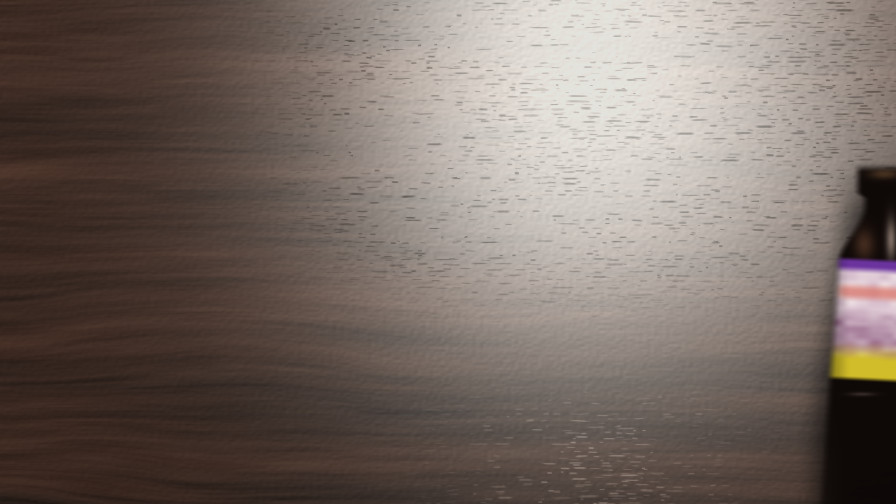
Give the GLSL for this texture, as a Shadertoy shader.

```glsl
// Dark wood board with a soft lamp glare, pore marks and a blurred bottle at the right edge.

float hash(vec2 p) {
    vec3 q = fract(vec3(p.xyx) * 0.1031);
    q += dot(q, q.yzx + 33.33);
    return fract((q.x + q.y) * q.z);
}

float noise(vec2 p) {
    vec2 i = floor(p), f = fract(p);
    f = f * f * (3.0 - 2.0 * f);
    return mix(mix(hash(i), hash(i + vec2(1, 0)), f.x),
               mix(hash(i + vec2(0, 1)), hash(i + vec2(1, 1)), f.x), f.y);
}

float fbm(vec2 p) {
    float sum = 0.0, amp = 0.5;
    for (int i = 0; i < 4; i++) {
        sum += amp * noise(p);
        p = p * 2.03 + 17.0;
        amp *= 0.5;
    }
    return sum;
}

// Soft step that rises from 0 to 1 around an edge
float rise(float edge, float soft, float x) {
    return smoothstep(edge - soft, edge + soft, x);
}

float band(float low, float high, float soft, float x) {
    return rise(low, soft, x) * (1.0 - rise(high, soft, x));
}

float spot(vec2 p, vec2 centre, vec2 radius) {
    vec2 d = (p - centre) / radius;
    return exp(-dot(d, d));
}

// Lamp reflection: a different falloff on each side of its centre
float glare(vec2 p) {
    vec2 d = p - vec2(1.165, 0.83);
    vec2 radius = vec2(d.x < 0.0 ? 0.565 : 0.66, d.y < 0.0 ? 0.64 : 1.3);
    return exp(-pow(length(d / radius), 2.2));
}

// Short horizontal dashes, one at most per grid cell
float pores(vec2 p, vec2 cell, float density, float seed, float pixel) {
    p.y += 0.006 * noise(p * vec2(9.0, 30.0) + seed);
    float row = floor(p.y / cell.y);
    p.x += cell.x * hash(vec2(row, seed));
    vec2 id = vec2(floor(p.x / cell.x), row);
    vec2 local = (fract(p / cell) - 0.5) * cell;
    local.y += (hash(id + seed + 17.0) - 0.5) * 0.4 * cell.y;
    float halfLength = cell.x * mix(0.10, 0.45, hash(id + seed + 5.0));
    float offset = (hash(id + seed + 9.0) - 0.5) * (cell.x - 2.0 * halfLength);
    float thick = cell.y * mix(0.06, 0.17, hash(id + seed + 13.0));
    float across = 1.0 - smoothstep(thick - pixel * 0.6, thick + pixel * 0.8, abs(local.y));
    float along = 1.0 - smoothstep(halfLength * 0.4, halfLength, abs(local.x - offset));
    return across * along * step(hash(id + seed), density) * mix(0.3, 1.0, hash(id + seed + 21.0));
}

vec3 wood(vec2 p, float pixel) {
    float light = glare(p);

    // Long wavy grain that fades out under the glare
    float bend = 0.035 * noise(p * vec2(2.2, 3.0)) + 0.012 * noise(p * vec2(5.0, 9.0));
    vec2 q = vec2(p.x, p.y + bend);
    float broad = fbm(q * vec2(1.3, 17.0)) - 0.47;
    float fine = fbm(q * vec2(5.0, 105.0) + 40.0) - 0.47;
    vec3 grain = vec3(0.17, 0.10, 0.07) * broad + vec3(0.11, 0.08, 0.065) * fine;
    vec3 col = vec3(0.215, 0.150, 0.122) * mix(0.82, 1.06, smoothstep(-0.1, 0.55, p.y));
    col += grain * (1.0 - 0.7 * light) + light * vec3(0.675, 0.725, 0.730);

    // Fine embossed surface
    vec2 s = p * vec2(130.0, 190.0);
    col += (noise(s) - noise(s + vec2(0.5, -0.7))) * (0.012 + 0.07 * light * (1.0 - 0.6 * light));

    // Pores read dark in the glare and pale in the lower reflection
    float patches = 0.25 + 0.6 * smoothstep(0.3, 0.65, fbm(p * vec2(5.0, 9.0) + 8.0));
    float marks = max(pores(p, vec2(0.055, 0.0115), patches, 3.0, pixel),
                      pores(p, vec2(0.032, 0.0085), patches * 0.8, 31.0, pixel));
    float upper = smoothstep(0.30, 0.55, p.y) * smoothstep(0.15, 0.6, light);
    float lower = (1.0 - smoothstep(0.12, 0.28, p.y)) * band(0.95, 1.40, 0.25, p.x);
    col -= marks * upper * vec3(0.215, 0.205, 0.20);
    col += marks * lower * vec3(0.20, 0.19, 0.18);
    return min(col, vec3(0.89, 0.89, 0.865));
}

// Left outline of the bottle at a given height
float outline(float y) {
    float body = 1.648 + 0.07 * (y - 0.248);
    float neck = mix(body, 1.716, smoothstep(0.48, 0.59, y));
    return mix(neck, 1.702, rise(0.612, 0.008, y));
}

vec3 label(vec2 p) {
    float y = p.y + 0.05 * (p.x - 1.71);
    vec3 col = mix(vec3(0.84, 0.74, 0.80), vec3(0.93, 0.88, 0.89), noise(p * vec2(45.0, 60.0)));
    float smear = noise(p * vec2(38.0, 75.0) + 4.0);
    col = mix(col, vec3(0.85, 0.42, 0.36), 0.65 * band(0.408, 0.432, 0.010, y) * rise(1.66, 0.02, p.x));
    col = mix(col, vec3(0.57, 0.38, 0.52), band(0.300, 0.375, 0.015, y) * (0.25 + 0.6 * smear));
    col = mix(col, vec3(0.82, 0.74, 0.16), 1.0 - rise(0.302, 0.018, y));
    col = mix(col, vec3(0.60, 0.42, 0.28), 0.55 * band(0.292, 0.318, 0.009, y) * smear);
    col = mix(col, vec3(0.42, 0.20, 0.62), rise(0.464, 0.009, y));
    return col * mix(0.72, 1.0, smoothstep(1.65, 1.69, p.x));
}

vec3 bottle(vec2 p) {
    vec3 col = vec3(0.055, 0.032, 0.026);
    col += vec3(0.22, 0.16, 0.10) * spot(p, vec2(1.755, 0.655), vec2(0.03, 0.010));
    col += vec3(0.42, 0.38, 0.35) * spot(p, vec2(1.768, 0.525), vec2(0.010, 0.040));
    col += vec3(0.20, 0.13, 0.09) * spot(p, vec2(1.715, 0.515), vec2(0.020, 0.030));
    col += vec3(0.15, 0.13, 0.12) * spot(p, vec2(1.71, 0.218), vec2(0.025, 0.004));
    float y = p.y + 0.05 * (p.x - 1.71);
    return mix(col, label(p), band(0.248, 0.485, 0.006, y));
}

void mainImage(out vec4 fragColor, in vec2 fragCoord) {
    vec2 p = fragCoord / iResolution.y;
    vec3 col = wood(p, 1.0 / iResolution.y);

    // Contact shadow widens toward the lower edge
    float shadowEdge = mix(1.63, 1.69, smoothstep(0.1, 0.62, p.y));
    float shadow = rise(shadowEdge, 0.055, p.x) * (1.0 - rise(0.62, 0.09, p.y));
    col *= 1.0 - 0.82 * shadow;

    float inside = rise(outline(p.y), 0.011, p.x) * (1.0 - rise(0.667, 0.010, p.y));
    inside *= mix(0.75, 1.0, smoothstep(0.0, 0.22, p.y));
    fragColor = vec4(clamp(mix(col, bottle(p), inside), 0.0, 1.0), 1.0);
}
```
